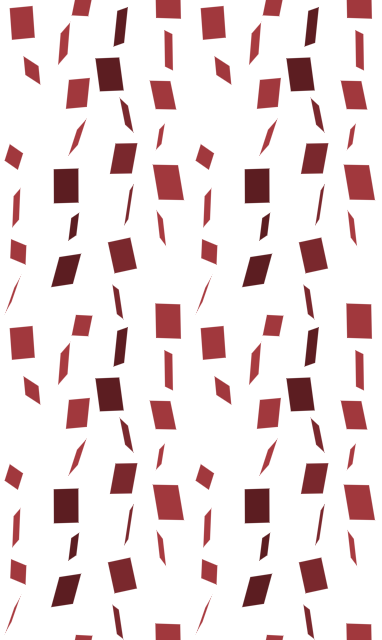
This pattern is drawn by a Shadertoy shader. Its source:

```glsl
// Falling red confetti: leaning parallelograms and thin slivers scattered on white.

const vec2  REPEATS = vec2(2.0);          // tiles across and down
const vec2  TILE    = vec2(1.0, 1.673);   // tile size, in tile widths
const vec2  GRID    = vec2(4.0, 7.0);     // scatter cells per tile
const vec2  JITTER  = vec2(0.46, 0.26);   // wander inside a cell
const float STAGGER = 0.5;                // vertical shift of odd columns
const float SOFTNESS = 0.75;              // edge half width, in pixels

const float SLIVER_SHARE = 0.46;
const float SMALL_SHARE  = 0.13;
const float EMPTY_SHARE  = 0.06;
const vec2  SLIVER_HALF = vec2(0.019, 0.082);
const vec2  SMALL_HALF  = vec2(0.037, 0.046);
const vec2  SHEET_HALF  = vec2(0.060, 0.083);

const vec3 PAPER  = vec3(1.0);
const vec3 RED    = vec3(0.63, 0.22, 0.24);
const vec3 BRIGHT = vec3(0.66, 0.23, 0.25);
const vec3 DEEP   = vec3(0.48, 0.155, 0.175);
const vec3 DARK   = vec3(0.36, 0.115, 0.13);

float hash(vec2 p) {
    return fract(sin(dot(p, vec2(127.1, 311.7))) * 43758.5453);
}

float cross2(vec2 a, vec2 b) {
    return a.x * b.y - a.y * b.x;
}

// Distance to a parallelogram with half edges u and v.
float parallelogram(vec2 p, vec2 u, vec2 v) {
    float area = abs(cross2(u, v));
    float across = (abs(cross2(p, v)) - area) / length(v);
    float along  = (abs(cross2(p, u)) - area) / length(u);
    return max(across, along);
}

// Distance to the piece of one wrapped cell, p measured from its centre.
float confetti(vec2 p, vec2 cell, float kind) {
    float lean = mix(-0.22, 0.36, hash(cell + 3.1));
    float tilt = hash(cell + 5.7);
    float size = hash(cell + 8.3);
    vec2 halfSize = SHEET_HALF * mix(0.88, 1.12, size);
    float rise = halfSize.x * mix(-0.12, 0.22, tilt);
    if (kind < SLIVER_SHARE) {
        halfSize = SLIVER_HALF * vec2(mix(0.5, 1.5, size), mix(0.62, 1.2, hash(cell + 9.9)));
        rise = sign(lean) * mix(0.002, 0.03, tilt);
    } else if (kind < SLIVER_SHARE + SMALL_SHARE) {
        halfSize = SMALL_HALF * mix(0.85, 1.2, size);
        rise = halfSize.x * mix(-0.7, 0.0, tilt);
    }
    vec2 u = vec2(halfSize.x, rise);
    vec2 v = vec2(lean, 1.0) * halfSize.y;
    return parallelogram(p, u, v);
}

vec3 pieceColour(float shade, float kind) {
    vec3 red = kind < SLIVER_SHARE ? BRIGHT : RED;
    return shade < 0.62 ? red : shade < 0.81 ? DEEP : DARK;
}

void mainImage(out vec4 fragColor, in vec2 fragCoord) {
    vec2 tilePos = fract(fragCoord / iResolution.xy * REPEATS);
    vec2 cellSize = TILE / GRID;
    vec2 gridPos = tilePos * GRID;
    vec2 home = floor(gridPos);
    float soft = SOFTNESS * REPEATS.x / iResolution.x;
    vec3 colour = PAPER;

    // Visit neighbouring cells; ids wrap so the tile has no seam.
    for (int j = -2; j <= 1; j++) {
        for (int i = -1; i <= 1; i++) {
            vec2 place = home + vec2(i, j);
            vec2 cell = mod(place, GRID);
            float id = cell.x + GRID.x * cell.y;

            // Golden-ratio steps spread the kinds and shades evenly.
            float kind = fract(id * 0.618 + 0.1);
            float shade = fract(id * 0.755 + 0.2);
            if (kind > 1.0 - EMPTY_SHARE) continue;

            vec2 wander = (vec2(hash(cell), hash(cell + 1.7)) - 0.5) * JITTER;
            vec2 centre = place + 0.5 + wander;
            centre.y += STAGGER * mod(cell.x, 2.0);
            float d = confetti((gridPos - centre) * cellSize, cell, kind);
            float cover = 1.0 - smoothstep(-soft, soft, d);
            colour = mix(colour, pieceColour(shade, kind), cover);
        }
    }
    fragColor = vec4(colour, 1.0);
}
```
